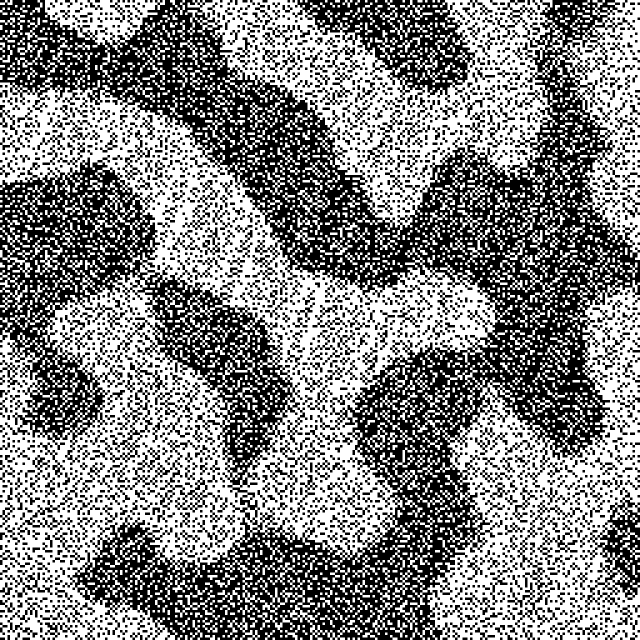
A WebGL 1 fragment shader for this texture:

```glsl
precision highp float;

uniform vec2 u_resolution;

const float GRAINS = 256.0;      // grains along the canvas side
const float BLOB_SCALE = 5.0;    // noise lattice cells along the side
const float EDGE_WIDTH = 0.06;   // softness of the patch outlines
const vec3 INK = vec3(0.0);
const vec3 PAPER = vec3(1.0);

float hash(vec2 p) {
  return fract(sin(dot(p, vec2(127.1, 311.7))) * 43758.5453);
}

// Dot product of a random unit gradient with the offset from its corner
float cornerSlope(vec2 corner, vec2 offset) {
  float angle = 6.28318 * hash(corner + 17.0);
  return dot(vec2(cos(angle), sin(angle)), offset);
}

float gradientNoise(vec2 p) {
  vec2 i = floor(p);
  vec2 f = p - i;
  vec2 w = f * f * f * (f * (f * 6.0 - 15.0) + 10.0);
  vec2 e = vec2(1.0, 0.0);
  float low = mix(cornerSlope(i, f), cornerSlope(i + e.xy, f - e.xy), w.x);
  float high = mix(cornerSlope(i + e.yx, f - e.yx), cornerSlope(i + e.xx, f - e.xx), w.x);
  return mix(low, high, w.y);
}

// Winding patches: positive is dark, negative is light
float patchField(vec2 uv) {
  vec2 p = uv * BLOB_SCALE + 3.3;
  return gradientNoise(p) + 0.22 * gradientNoise(p * 2.1 + 31.7) - 0.015;
}

// Ink threshold, with stronger contrast along the patch outlines
float inkLevel(float field) {
  float side = smoothstep(-EDGE_WIDTH, EDGE_WIDTH, field) * 2.0 - 1.0;
  float halo = exp(-6.0 * abs(field));
  return side * (0.18 + 0.09 * halo) - 0.01;
}

// White noise minus its neighbours gives evenly spread, worm-like grain
float grainNoise(vec2 cell) {
  vec2 e = vec2(1.0, 0.0);
  float around = hash(cell + e.xy) + hash(cell - e.xy)
               + hash(cell + e.yx) + hash(cell - e.yx);
  return hash(cell) - 0.25 * around;
}

float inkAt(vec2 uv) {
  vec2 cell = floor(uv * GRAINS);
  float level = inkLevel(patchField((cell + 0.5) / GRAINS));
  return step(grainNoise(cell), level);
}

void main() {
  // Four samples per pixel smooth the grain edges at any size
  float ink = 0.0;
  for (int y = 0; y < 2; y++) {
    for (int x = 0; x < 2; x++) {
      vec2 shift = (vec2(float(x), float(y)) - 0.5) * 0.5;
      ink += 0.25 * inkAt((gl_FragCoord.xy + shift) / u_resolution.y);
    }
  }
  gl_FragColor = vec4(mix(PAPER, INK, ink), 1.0);
}
```
